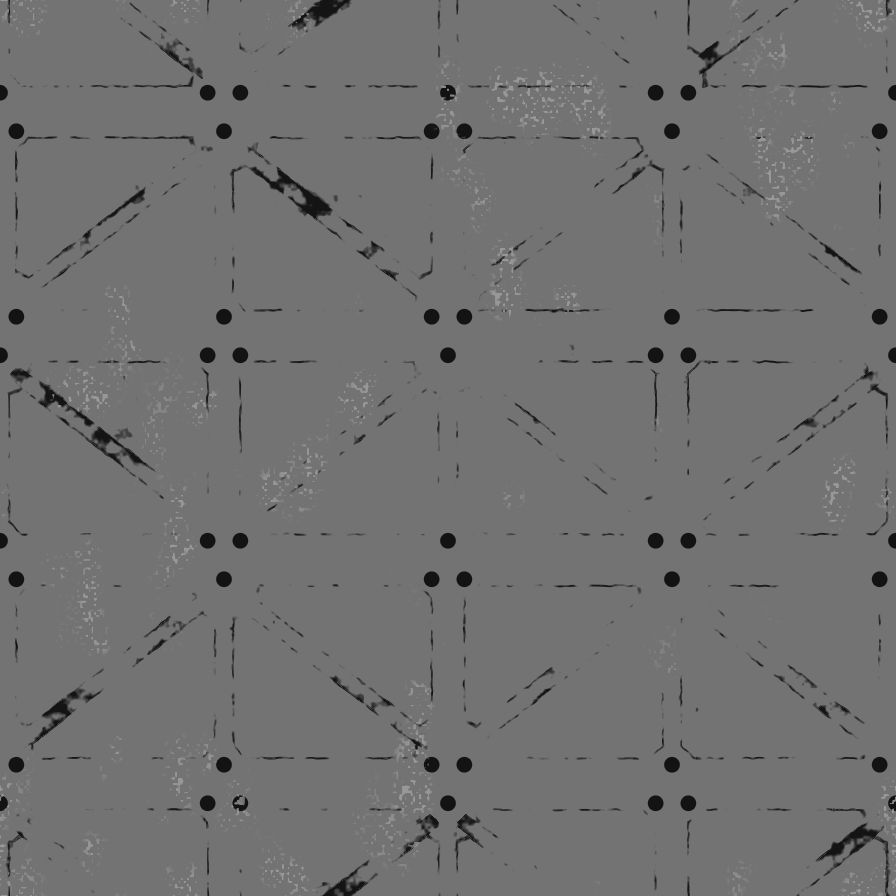
A Shadertoy shader for this texture map:

```glsl
// Layout, in units of the spacing between nodes
const float NODES = 4.0;          // nodes across and down, must be even
const float BEAM_HALF = 0.115;    // horizontal beam
const float WIDE_HALF = 0.073;    // vertical beam on the paired-rivet side
const float NARROW_HALF = 0.041;  // vertical beam on the single-rivet side
const float BRACE_HALF = 0.036;   // diagonal brace
const float CHAMFER = 0.055;
const float LINE_HALF = 0.0042;
const float RIVET_RADIUS = 0.035;
const vec2 RIVET_OFFSET = vec2(0.073, 0.086);

// Wear
const vec2 PATCH_CELLS = vec2(14.0);
const vec2 GRIT_CELLS = vec2(72.0);
const vec2 CLUSTER_CELLS = vec2(15.0, 9.0);
const vec2 FLECK_CELLS = vec2(320.0);
const float PLAIN_LIMIT = 0.84;   // higher limits leave less grime
const float NARROW_LIMIT = 0.76;
const float BRACE_LIMIT = 0.675;
const float EDGE_GRIME = 0.16;

// Colours
const vec3 PAINT = vec3(0.45);
const vec3 FAINT_GRIME = vec3(0.29);
const vec3 DEEP_GRIME = vec3(0.08);
const vec3 RIVET = vec3(0.075);
const vec3 FLECK = vec3(0.62);

float hash(vec2 cell, float seed) {
    vec3 q = fract(vec3(cell.xyx + seed * 17.0) * vec3(0.1031, 0.1030, 0.0973));
    q += dot(q, q.yzx + 33.33);
    return fract((q.x + q.y) * q.z);
}

// Value noise that wraps over the canvas
float noise(vec2 uv, vec2 cells, float seed) {
    vec2 g = uv * cells;
    vec2 f = fract(g);
    vec2 a = mod(floor(g), cells);
    vec2 b = mod(a + 1.0, cells);
    f = f * f * (3.0 - 2.0 * f);
    return mix(mix(hash(a, seed), hash(vec2(b.x, a.y), seed), f.x),
               mix(hash(vec2(a.x, b.y), seed), hash(b, seed), f.x), f.y);
}

float fbm(vec2 uv, vec2 cells, float seed) {
    float sum = 0.0, weight = 0.5, total = 0.0;
    for (int i = 0; i < 3; i++) {
        sum += weight * noise(uv, cells, seed + float(i));
        total += weight;
        weight *= 0.6;
        cells *= 2.0;
    }
    return sum / total;
}

float chamferUnion(float a, float b) {
    return min(min(a, b), (a + b - CHAMFER) * 0.7071);
}

// Three rivets per node, the triangle flipping from node to node
float rivets(vec2 p) {
    vec2 node = floor(p + 0.5);
    vec2 q = p - node;
    if (mod(node.x + node.y, 2.0) > 0.5) q.y = -q.y;
    float pair = length(vec2(abs(q.x), q.y) - RIVET_OFFSET);
    float single = length(q + vec2(0.0, RIVET_OFFSET.y));
    return min(pair, single) - RIVET_RADIUS;
}

float fill(float dist, float pixel) {
    return clamp(0.5 - dist / pixel, 0.0, 1.0);
}

void mainImage(out vec4 fragColor, in vec2 fragCoord) {
    vec2 uv = fragCoord / iResolution.xy;
    float pixel = NODES / min(iResolution.x, iResolution.y);
    vec2 p = uv * NODES - vec2(0.0, 0.5);

    // Mirror alternate panels so that every brace rises to the right
    vec2 panel = floor(p);
    vec2 f = p - panel;
    if (mod(panel.x + panel.y, 2.0) > 0.5) f.x = 1.0 - f.x;

    // Beams and brace
    float horizontal = min(f.y, 1.0 - f.y) - BEAM_HALF;
    float narrow = 1.0 - f.x - NARROW_HALF;
    float vertical = min(f.x - WIDE_HALF, narrow);
    float beams = chamferUnion(horizontal, vertical);
    vec2 across = normalize(vec2(2.0 * BEAM_HALF - 1.0, 1.0));
    float brace = abs(dot(f - 0.5, across)) - BRACE_HALF;
    float frame = chamferUnion(beams, brace);

    // Broken outlines
    float patches = noise(uv, PATCH_CELLS, 1.0);
    float grit = fbm(uv, GRIT_CELLS, 5.0);
    float jitter = (noise(uv, GRIT_CELLS * 2.0, 11.0) - 0.5) * 0.007;
    float edge = abs(frame + jitter);
    float nodeFade = smoothstep(0.1, 0.3, length(p - floor(p + 0.5)));
    float breaks = 0.65 * grit + 0.35 * patches + 0.06 * nodeFade;
    float line = fill(edge - LINE_HALF, pixel) * smoothstep(0.53, 0.63, breaks);
    vec3 lineColor = mix(FAINT_GRIME, DEEP_GRIME, smoothstep(0.56, 0.74, breaks));
    vec3 color = mix(PAINT, lineColor, line);

    // Grime gathers in the braces, the narrow beams and along edges
    float inBrace = fill(brace, pixel) * fill(-beams, pixel);
    float inNarrow = fill(narrow, pixel) * fill(-horizontal, pixel);
    float limit = mix(mix(PLAIN_LIMIT, NARROW_LIMIT, inNarrow), BRACE_LIMIT, inBrace);
    float wear = 0.5 * (grit + patches) + EDGE_GRIME * exp(-edge / 0.012) - limit;
    vec3 grimeColor = mix(FAINT_GRIME, DEEP_GRIME, smoothstep(0.03, 0.12, wear));
    color = mix(color, grimeColor, smoothstep(0.0, 0.05, wear));

    // Rivets, then clusters of pale chips over everything
    color = mix(color, RIVET, fill(rivets(p), pixel));
    float cluster = smoothstep(0.66, 0.8, fbm(uv, CLUSTER_CELLS, 21.0));
    float chips = smoothstep(0.66, 0.82, noise(uv, FLECK_CELLS, 31.0));
    color = mix(color, FLECK, 0.85 * cluster * chips);

    fragColor = vec4(color, 1.0);
}
```
